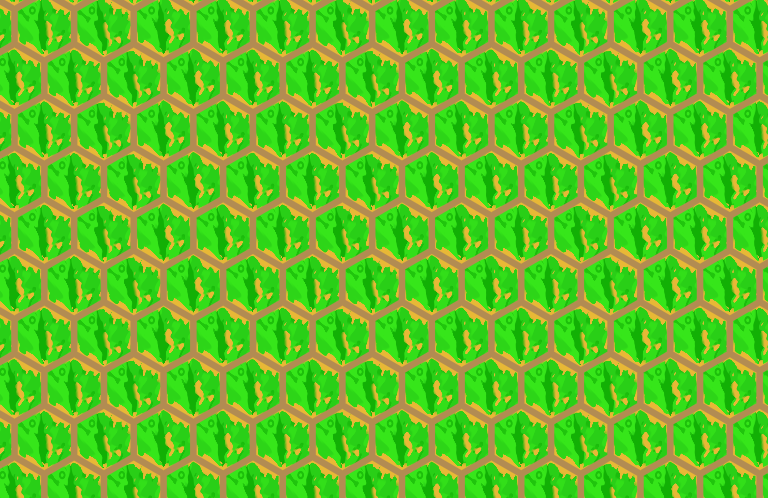
Write a Shadertoy shader that draws this pattern.

```glsl
// Honeycomb of green leaf-like cells with amber flecks, divided by tan lines
const float PITCH = 0.1197;               // cell width, in canvas heights
const vec2 ANCHOR = vec2(0.8072, 0.532);  // centre of one cell
const float LINE_HALF = 0.055;            // half line width, in cell widths
const float VARIANTS = 4.0;               // columns before the cells recur
const float DRIFT = 0.22;                 // change of strokes between variants
const vec3 TAN = vec3(0.70, 0.55, 0.32);
const vec3 BRIGHT = vec3(0.21, 0.90, 0.10);
const vec3 GREEN = vec3(0.16, 0.81, 0.09);
const vec3 DARK = vec3(0.07, 0.69, 0.02);
const vec3 AMBER = vec3(0.91, 0.72, 0.21);

float hash(vec2 p) {
    vec3 q = fract(vec3(p.xyx) * 0.1031);
    q += dot(q, q.yzx + 33.33);
    return fract((q.x + q.y) * q.z);
}

float noise(vec2 p) {
    vec2 i = floor(p), f = fract(p);
    f = f * f * (3.0 - 2.0 * f);
    return mix(mix(hash(i), hash(i + vec2(1, 0)), f.x),
               mix(hash(i + vec2(0, 1)), hash(i + vec2(1, 1)), f.x), f.y);
}

// Offset from the nearest cell centre; cells are one unit wide
vec2 hexLocal(vec2 p) {
    vec2 r = vec2(1.0, sqrt(3.0));
    vec2 a = p - r * round(p / r);
    vec2 h = p - 0.5 * r;
    vec2 b = h - r * round(h / r);
    return dot(a, a) < dot(b, b) ? a : b;
}

// Distance inward from the cell boundary
float hexInset(vec2 p) {
    p = abs(p);
    return 0.5 - max(p.x, dot(p, vec2(0.5, 0.8660)));
}

vec3 leaf(vec2 p, float inset, float variant, float px) {
    // Midrib leans right towards the foot and splits the two halves
    float rib = p.x + 0.05 + 0.10 * p.y + 0.06 * (noise(vec2(p.y * 7.0, 3.0 + variant)) - 0.5);
    float side = smoothstep(-0.04 - px, 0.04 + px, rib);

    // Brush axes rise outward from the midrib
    vec2 q = vec2(abs(rib), p.y);
    vec2 brush = vec2(dot(q, vec2(0.87, -0.5)), dot(q, vec2(0.5, 0.87)));
    brush += vec2(0.03, 0.11) * variant * DRIFT;
    vec2 seed = rib > 0.0 ? vec2(41.0, 17.0) : vec2(83.0, 59.0);
    float broad = noise(brush * vec2(11.0, 3.5) + seed);
    float fine = noise(brush * vec2(19.0, 7.0) + seed + 20.0);

    vec3 col = mix(BRIGHT, GREEN, side);
    col = mix(col, mix(GREEN, BRIGHT, side), 0.7 * smoothstep(0.58, 0.70, broad));
    col = mix(col, DARK, 0.6 * smoothstep(0.70, 0.82, fine));

    // Dark ragged vein, widest just below the centre
    float veinHalf = 0.085 * (1.0 - smoothstep(0.0, 0.48, abs(p.y + 0.06))) + 0.012;
    veinHalf *= 0.6 + 0.8 * fine;
    col = mix(col, DARK, 1.0 - smoothstep(veinHalf - px, veinHalf + px, abs(rib - 0.01)));

    // Amber flecks on the right half
    float fleck = noise(brush * vec2(16.0, 7.5) + vec2(7.0, 31.0));
    float area = smoothstep(0.04, 0.12, rib);
    col = mix(col, AMBER, area * smoothstep(0.69, 0.79, fleck));

    // Ragged amber along the lower left and upper right edges
    float diagonal = abs(dot(p, vec2(0.5, 0.8660)));
    float corner = smoothstep(0.22, 0.38, diagonal);
    float reach = LINE_HALF + corner * (0.015 + 0.11 * smoothstep(0.35, 0.85, fine));
    float rim = 1.0 - smoothstep(reach - px, reach + px, inset);
    col = mix(col, AMBER, corner * rim);

    // Small curled ring near the upper left
    float ring = abs(length((p - vec2(-0.20, 0.27)) * vec2(1.0, 0.8)) - 0.04);
    return mix(col, DARK, 0.7 * (1.0 - smoothstep(0.008, 0.012 + px, ring)));
}

void mainImage(out vec4 fragColor, in vec2 fragCoord) {
    vec2 p = (fragCoord / iResolution.y - ANCHOR) / PITCH;
    float px = 0.7 / (iResolution.y * PITCH);

    vec2 local = hexLocal(p);
    float variant = mod(floor(p.x - local.x + 0.25), VARIANTS);
    float inset = hexInset(local);

    vec3 col = leaf(local, inset, variant, px);
    float line = 1.0 - smoothstep(LINE_HALF - px, LINE_HALF + px, inset);
    fragColor = vec4(mix(col, TAN, line), 1.0);
}
```
